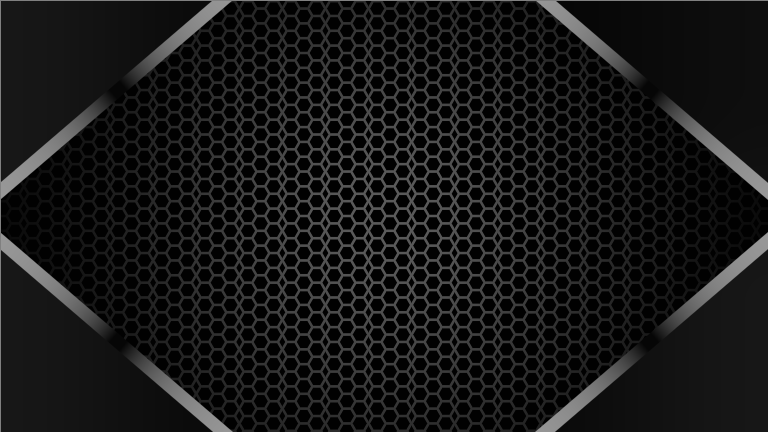
Give the GLSL for this background, as a Shadertoy shader.

```glsl
#define PITCH 0.0343        // height of one hexagon cell
#define PERIOD 0.0997       // width of the repeating column group
#define MESH_SHIFT 0.0139   // horizontal offset of the mesh
#define WIRE 0.0030         // half thickness of the mesh wire
#define MESH_LIGHT 0.355    // wire brightness at the centre
#define GLOW_RADIUS 0.60
#define FRAME_START 0.6071  // distance from centre to the bars
#define BAR_WIDTH 0.030
#define BAR_LIGHT 0.62
#define BAR_MIDDLE -0.277   // position of the dark gap along a bar

const vec2 BAR_NORMAL = vec2(0.6513, 0.7588);

// Flat-topped hexagon metric, equal to the apothem on the outline
float hexMetric(vec2 p) {
    p = abs(p);
    return max(p.y, dot(p, vec2(0.8660, 0.5)));
}

float repeatCentered(float x, float period) {
    return mod(x + 0.5 * period, period) - 0.5 * period;
}

// Distance to the wires: paired hexagon columns around a staggered one
float meshDistance(vec2 p) {
    float apothem = 0.5 * PITCH;
    float x = abs(repeatCentered(p.x - MESH_SHIFT, PERIOD));
    float columnStep = 1.7320 * apothem;
    vec2 paired = vec2(x - columnStep, repeatCentered(p.y, PITCH));
    vec2 staggered = vec2(x, repeatCentered(p.y + apothem, PITCH));
    return min(abs(hexMetric(paired) - apothem),
               abs(hexMetric(staggered) - apothem));
}

void mainImage(out vec4 fragColor, in vec2 fragCoord) {
    float px = 1.0 / iResolution.y;
    vec2 p = (fragCoord - 0.5 * iResolution.xy) * px;
    vec2 q = abs(p);

    // Mesh lit from the centre
    float wire = 1.0 - smoothstep(WIRE - 0.6 * px, WIRE + 0.6 * px, meshDistance(p));
    float glow = exp(-dot(p, p) / (GLOW_RADIUS * GLOW_RADIUS));
    float shade = mix(0.004, MESH_LIGHT * glow, wire);

    // Corner panels, paler toward the sides
    float frame = dot(q, BAR_NORMAL) - FRAME_START;
    float panel = mix(0.035, 0.09, smoothstep(0.3, 0.9, q.x));
    panel *= mix(1.0, 0.6, smoothstep(-0.2, 0.3, p.y) * step(0.0, p.x));

    // Metal bars, fading to dark around their middle
    float along = abs(dot(q, vec2(-BAR_NORMAL.y, BAR_NORMAL.x)) - BAR_MIDDLE);
    float bar = mix(0.025, BAR_LIGHT, 1.0 - exp(-max(along - 0.015, 0.0) / 0.11));

    shade = mix(shade, bar, smoothstep(-0.7 * px, 0.7 * px, frame));
    shade = mix(shade, panel, smoothstep(-0.7 * px, 0.7 * px, frame - BAR_WIDTH));

    // Thin pale rim on the left and top
    vec2 rim = vec2(fragCoord.x, iResolution.y - fragCoord.y) * px;
    float rimMask = 1.0 - smoothstep(0.0015, 0.0035, min(rim.x, rim.y));
    shade = mix(shade, 0.5, rimMask);

    fragColor = vec4(vec3(shade), 1.0);
}
```
